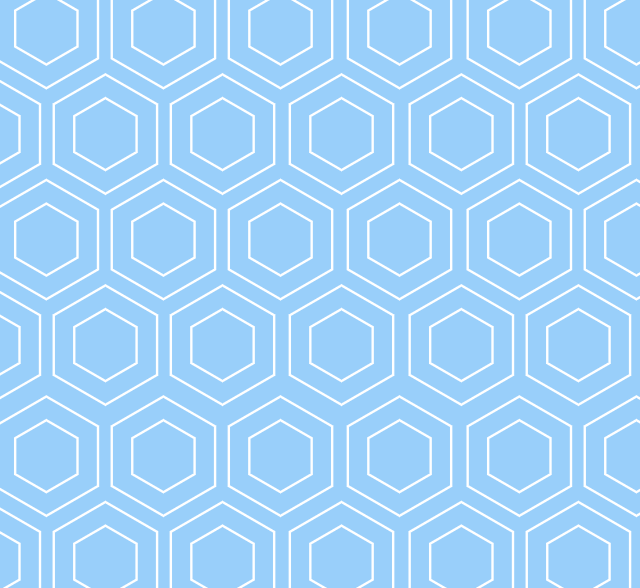
A Shadertoy shader for this pattern:

```glsl
// Honeycomb of concentric white hexagon outlines on flat sky blue.
// Staggered rows are looped over; each cell draws two outlines from a hexagon
// distance function, with slightly uneven gaps between some rows and columns.

const vec3 SKY = vec3(0.60, 0.81, 0.98);
const vec3 LINE = vec3(1.0);

// Lengths are in parts of the canvas width, which is UNITS wide.
const float UNITS = 768.0;
const int ROWS = 6;
const int HALF_COLUMNS = 12;
const vec2 FIRST = vec2(-14.0, 34.3);    // first centre, from the top left
const vec2 STEP = vec2(70.25, 126.6);    // half column and row spacing
const float STAGGER = -0.65;             // nudge of every other half column
const float OUTER = 62.0;                // centre to flat side
const float INNER = 37.4;
const float LINE_WIDTH = 2.85;

// Signed distance to a hexagon with its points up and down (mitred corners).
float hexagon(vec2 p, float apothem) {
    p = abs(p);
    return max(p.x, dot(p, vec2(0.5, 0.8660254))) - apothem;
}

// Centre of a cell, including the wider gaps part way across and down.
vec2 cellCentre(int halfColumn, int row) {
    vec2 cell = vec2(halfColumn, row);
    vec2 centre = FIRST + STEP * cell;
    centre.x += STAGGER * mod(cell.x, 2.0);
    centre.x += 2.3 * step(6.0, cell.x) + 3.3 * step(8.0, cell.x);
    centre.y += 6.7 * step(4.0, cell.y);
    return centre;
}

void mainImage(out vec4 fragColor, in vec2 fragCoord) {
    float pixel = UNITS / iResolution.x;
    vec2 p = vec2(fragCoord.x, iResolution.y - fragCoord.y) * pixel;

    // Distance to the nearest outline
    float d = UNITS;
    for (int row = 0; row < ROWS; row++) {
        for (int h = (row + 1) % 2; h < HALF_COLUMNS; h += 2) {
            vec2 q = p - cellCentre(h, row);
            d = min(d, min(abs(hexagon(q, OUTER)), abs(hexagon(q, INNER))));
        }
    }

    // Smooth edge one pixel wide
    float ink = clamp((0.5 * LINE_WIDTH - d) / pixel + 0.5, 0.0, 1.0);
    fragColor = vec4(mix(SKY, LINE, ink), 1.0);
}
```
